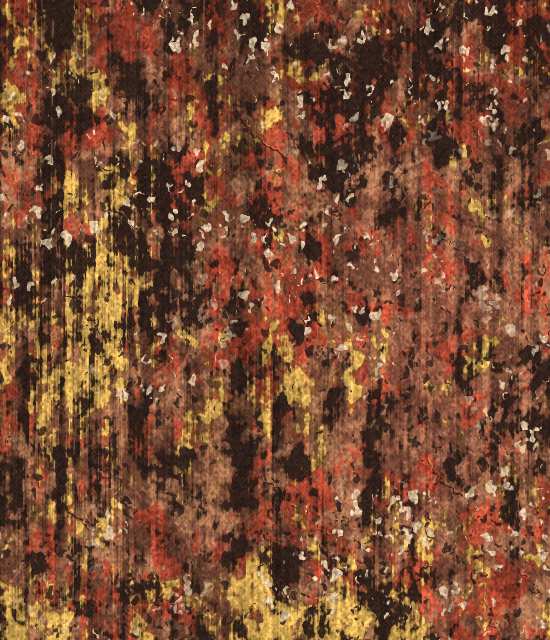
This texture is drawn by a WebGL 1 fragment shader. Its source:

```glsl
precision highp float;
// Weathered paint on canvas: brown and tan ground under red, yellow and dark
// patches, with cream chips, vertical drags, slanted scratches and a weave.
// Patches are thresholded layers of smooth cellular noise, biased by soft regions.

uniform vec2 u_resolution;

#define DARK   vec3(0.18, 0.12, 0.10)
#define BROWN  vec3(0.41, 0.25, 0.185)
#define TAN    vec3(0.67, 0.45, 0.32)
#define RED    vec3(0.66, 0.26, 0.18)
#define YELLOW vec3(0.82, 0.65, 0.32)
#define CREAM  vec3(0.84, 0.74, 0.61)
#define PATCH_SCALE  vec2(31.0, 23.0)
#define STREAK_SCALE vec2(80.0, 1.8)
#define STREAK_PULL  0.25
#define CHIP_SCALE   58.0
#define GRAIN        0.42
#define WEAVE        0.015

vec3 hash3(vec2 p) {
  vec3 q = fract(p.xyx * vec3(0.1031, 0.1030, 0.0973));
  q += dot(q, q.yxz + 33.33);
  return fract((q.xxy + q.yzz) * q.zyx);
}

// Random cell values blended by distance to the cell points
float cells(vec2 p) {
  vec2 id = floor(p), f = fract(p), sum = vec2(0.0);
  for (int j = -1; j <= 1; j++) {
    for (int i = -1; i <= 1; i++) {
      vec2 g = vec2(float(i), float(j));
      vec3 h = hash3(id + g);
      vec2 d = g + h.xy - f;
      sum += vec2(h.z, 1.0) * exp(-6.0 * dot(d, d));
    }
  }
  return sum.x / sum.y;
}

float layers(vec2 p) {
  float sum = 0.0, amp = 0.366;
  for (int i = 0; i < 4; i++) {
    sum += amp * cells(p);
    p = mat2(0.98, 0.2, -0.2, 0.98) * p * 2.0 + vec2(17.3, 41.7);
    amp *= 0.75;
  }
  return sum;
}

// Scattered chips of uneven size, mostly tiny
float chips(vec2 p) {
  vec2 id = floor(p), f = fract(p);
  float gap = 1.0;
  for (int j = -1; j <= 1; j++) {
    for (int i = -1; i <= 1; i++) {
      vec2 g = vec2(float(i), float(j));
      vec3 h = hash3(id + g);
      vec2 d = (g + h.xy - f) * vec2(1.2, 0.8);
      gap = min(gap, length(d) - 0.5 * pow(h.z, 4.0) + 0.06);
    }
  }
  return 1.0 - smoothstep(-0.08, 0.08, gap);
}

float region(vec2 uv, vec2 centre, vec2 size) {
  vec2 q = (uv - centre) / size;
  return exp(-dot(q, q));
}

float segment(vec2 p, vec2 a, vec2 along) {
  float t = clamp(dot(p - a, along) / dot(along, along), 0.0, 1.0);
  return length(p - a - along * t);
}

void main() {
  vec2 uv = gl_FragCoord.xy / u_resolution;
  vec2 span = vec2(u_resolution.x / u_resolution.y, 1.0);
  vec2 p = uv * span;
  vec2 bent = p + 0.004 * vec2(sin(p.y * 17.0 + 3.0 * sin(p.x * 9.0)), sin(p.x * 23.0 + p.y * 11.0));
  float streak = layers(p * STREAK_SCALE) - 0.5;
  float pull = streak * STREAK_PULL * (1.0 + 1.5 * region(uv, vec2(0.14, 0.5), vec2(0.14, 0.4)));
  float top = smoothstep(0.6, 1.0, uv.y);

  // Where each paint gathers
  float yellowArea = region(uv, vec2(0.15, 0.50), vec2(0.11, 0.26)) + region(uv, vec2(0.08, 0.95), vec2(0.11, 0.09))
    + region(uv, vec2(0.58, 0.02), vec2(0.25, 0.11)) + 0.6 * region(uv, vec2(0.47, 0.38), vec2(0.16, 0.09))
    + 0.8 * region(uv, vec2(0.06, 0.03), vec2(0.10, 0.06));
  float redArea = region(uv, vec2(0.47, 0.56), vec2(0.13, 0.28)) + region(uv, vec2(0.25, 0.06), vec2(0.10, 0.10))
    + 0.6 * region(uv, vec2(0.85, 0.10), vec2(0.20, 0.10)) + 0.5 * top;
  float roseArea = region(uv, vec2(0.80, 0.43), vec2(0.18, 0.28));
  float darkArea = 0.75 * top + 0.6 * region(uv, vec2(0.50, 0.24), vec2(0.22, 0.11))
    + 0.5 * region(uv, vec2(0.30, 0.72), vec2(0.15, 0.16)) - 0.4 * roseArea - 0.5 * redArea * (1.0 - top);

  // Ground, then red and yellow paint with olive edges
  float ground = layers(bent * PATCH_SCALE + 5.0) + pull + 0.05 * roseArea - 0.07 * top;
  vec3 color = mix(BROWN, TAN, smoothstep(0.38, 0.68, ground));
  color = mix(color, vec3(0.62, 0.34, 0.27), 0.4 * roseArea);
  float red = layers(bent * PATCH_SCALE * 0.8 + 71.0) + pull + 0.17 * redArea;
  color = mix(color, RED * (0.65 + 0.7 * ground - 0.15 * top), 0.9 * smoothstep(0.54, 0.70, red));
  float yellow = layers(bent * PATCH_SCALE * 0.8 + 133.0) + pull + 0.24 * yellowArea;
  color = mix(color, vec3(0.45, 0.33, 0.15), 0.5 * smoothstep(0.60, 0.70, yellow));
  color = mix(color, YELLOW * (0.75 + 0.5 * ground), 0.92 * smoothstep(0.68, 0.77, yellow));

  // Dark blotches and ragged specks, with a thin stain around them
  vec2 ragged = p + 0.014 * (vec2(cells(p * 110.0), cells(p * 110.0 + 31.0)) - 0.5);
  float dark = layers(bent * PATCH_SCALE * 0.9 + 211.0) - pull + 0.11 * darkArea;
  color *= 1.0 - 0.2 * smoothstep(0.45, 0.60, dark);
  color = mix(color, DARK, 0.93 * smoothstep(0.575, 0.655, dark));
  color = mix(color, DARK, 0.8 * chips(ragged * CHIP_SCALE * 1.1 + 60.0));

  // Cream chips in clusters
  float cluster = smoothstep(0.35, 0.65, cells(p * 8.0 + 9.0) + 0.1 * redArea);
  color = mix(color, CREAM, 0.95 * cluster * chips(ragged * CHIP_SCALE + 15.0));

  // Slanted scratches with a pale lip, and long vertical drags
  for (int i = 0; i < 16; i++) {
    vec3 h = hash3(vec2(float(i) * 3.7 + 2.0, 8.0));
    vec2 along = vec2(0.05, -0.05) * (0.4 + h.z);
    float wear = smoothstep(0.3, 0.6, cells(p * 70.0 + h.xy * 9.0));
    float cut = segment(ragged, h.xy * span, along);
    float lip = segment(ragged, h.xy * span + 0.0028, along);
    color = mix(color, TAN * 1.1, 0.6 * wear * (1.0 - smoothstep(0.0005, 0.002, lip)));
    color = mix(color, DARK, 0.85 * wear * (1.0 - smoothstep(0.0005, 0.002, cut)));
    float drag = segment(p, h.zx * span, vec2(0.004, 0.6 * h.y));
    color = mix(color, mix(DARK, TAN, step(0.45, h.y)), 0.55 * wear * (1.0 - smoothstep(0.0004, 0.0018, drag)));
  }

  // Streaked glaze, grain and canvas weave
  color *= 1.0 + 0.45 * streak + GRAIN * (cells(p * vec2(290.0, 250.0)) - 0.5);
  color += WEAVE * sin(p.x * 900.0) * sin(p.y * 900.0);
  gl_FragColor = vec4(clamp(color, 0.0, 1.0), 1.0);
}
```
